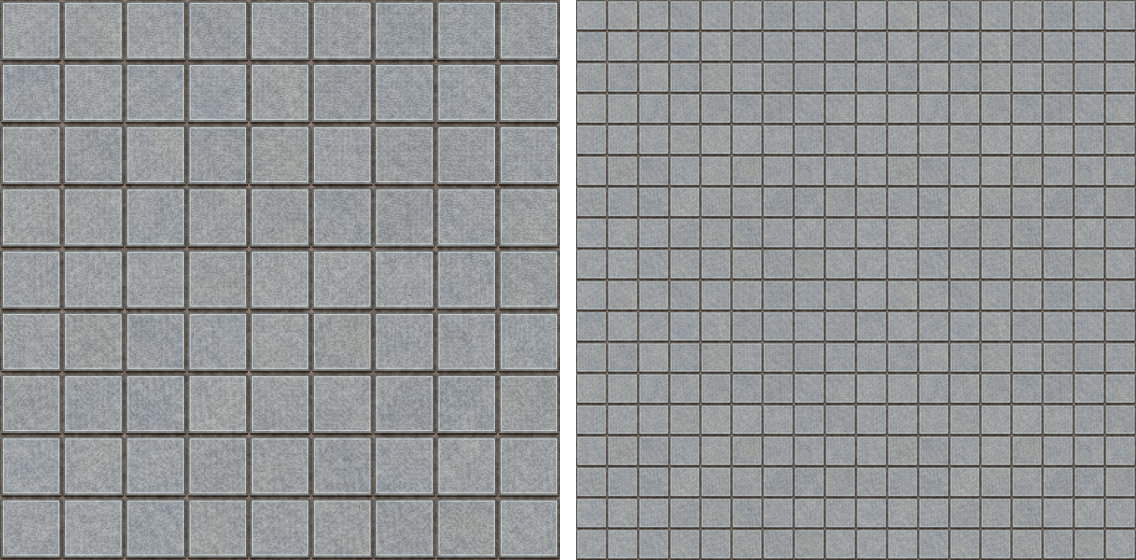
Left, the tile; right, the same tile 2 across and 2 down.
Reproduce this texture procedurally as a Shadertoy shader.

```glsl
// Nine by nine grid of speckled grey ceramic tiles with bevelled, pale-edged faces and dirty brown grout.

float hash(vec2 p) {
    return fract(sin(dot(p, vec2(127.1, 311.7))) * 43758.5453);
}

// Value noise on the unit canvas, wrapping after a whole number of lattice cells
float wrapNoise(vec2 uv, vec2 period) {
    vec2 p = uv * period, i = floor(p), f = fract(p);
    f = f * f * (3.0 - 2.0 * f);
    vec2 a = mod(i, period), b = mod(i + 1.0, period);
    return mix(mix(hash(a), hash(vec2(b.x, a.y)), f.x),
               mix(hash(vec2(a.x, b.y)), hash(b), f.x), f.y);
}

// Signed distance to a rounded box given by its lower left and upper right corners
float boxDistance(vec2 p, vec2 lower, vec2 upper, float radius) {
    vec2 q = abs(p - 0.5 * (lower + upper)) - 0.5 * (upper - lower) + radius;
    return length(max(q, 0.0)) + min(max(q.x, q.y), 0.0) - radius;
}

void mainImage(out vec4 fragColor, in vec2 fragCoord) {
    vec2 uv = fragCoord / iResolution.xy;
    vec2 cell = mod(floor(uv * 9.0), 9.0);
    vec2 p = fract(uv * 9.0);
    float pixel = 9.0 / iResolution.y;

    float grain = wrapNoise(uv, vec2(380.0)) - 0.5;
    float mottle = wrapNoise(uv, vec2(117.0)) - 0.5;
    float cloud = wrapNoise(uv, vec2(31.0)) - 0.5;
    float stain = wrapNoise(uv + 0.37, vec2(63.0));

    // Grout, paler where the joints cross
    vec2 toJoint = min(p, 1.0 - p);
    float crossing = 1.0 - smoothstep(0.02, 0.07, max(toJoint.x, toJoint.y));
    vec3 color = mix(vec3(0.36, 0.32, 0.29), vec3(0.51, 0.46, 0.43), crossing);
    color += 0.12 * grain + 0.10 * mottle;

    // Dirt shadow along the lower side of each tile
    float shadow = boxDistance(p, vec2(0.02, 0.012), vec2(0.985, 0.06), 0.01);
    float shadowMask = clamp(0.5 - shadow / pixel, 0.0, 1.0);
    color = mix(color, vec3(0.16, 0.13, 0.10) + 0.08 * mottle, shadowMask * (0.7 + 0.3 * stain));

    // Bevel, shaded by the side it faces
    vec2 faceLow = vec2(0.050, 0.075), faceHigh = vec2(0.952, 0.952);
    vec2 low = faceLow - p, high = p - faceHigh;
    float side = max(max(low.x, low.y), max(high.x, high.y));
    vec3 bevel = vec3(0.42, 0.42, 0.41);
    bevel = mix(bevel, vec3(0.35, 0.35, 0.34), step(side, high.x));
    bevel = mix(bevel, vec3(0.50, 0.51, 0.51), step(side, low.y));
    bevel += 0.08 * grain + 0.08 * mottle;
    float tile = boxDistance(p, vec2(0.016, 0.040), vec2(0.984, 0.982), 0.02);
    color = mix(color, bevel, clamp(0.5 - tile / pixel, 0.0, 1.0));

    // Glazed face: tone per tile, fine grain and soft clouding
    float tone = hash(cell + 17.0) - 0.5;
    float warmth = hash(cell + 43.0) - 0.5 + cloud;
    vec3 glaze = vec3(0.605, 0.620, 0.628) + 0.025 * tone;
    glaze += 0.15 * grain + 0.05 * mottle + 0.025 * cloud;
    glaze += vec3(0.012, 0.002, -0.014) * warmth;

    // Sparse dark pits, denser in some patches
    float pit = wrapNoise(uv + 0.61, vec2(290.0));
    glaze = mix(glaze, vec3(0.40, 0.38, 0.35), 0.6 * smoothstep(0.87, 0.97, pit) * smoothstep(0.35, 0.8, stain));
    float face = boxDistance(p, faceLow, faceHigh, 0.012);
    color = mix(color, glaze, clamp(0.5 - face / pixel, 0.0, 1.0));

    // Pale worn rim where the glaze meets the bevel
    float wear = 0.60 + 0.40 * wrapNoise(uv + 0.19, vec2(190.0));
    float rim = clamp(0.5 + (0.009 - abs(face + 0.006)) / pixel, 0.0, 1.0);
    color = mix(color, vec3(0.81, 0.84, 0.85), rim * wear);

    fragColor = vec4(clamp(color, 0.0, 1.0), 1.0);
}
```
